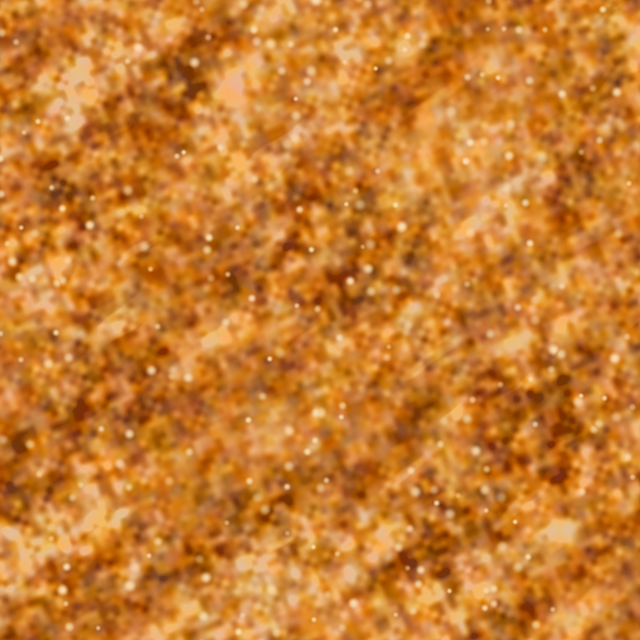
Give the GLSL for this texture, as a WebGL 2 fragment shader.

```glsl
#version 300 es
precision highp float;
// Rough golden-brown granular surface: several octaves of rotated value noise
// give grains and slanted streaks, a tone ramp colours them, and a second
// noise shifts the tint. Pale ridges and tiny bright specks lie on top.

uniform vec2 u_resolution;
out vec4 fragColor;

// Tone ramp, dark to light
const vec3 DEEP   = vec3(0.47, 0.20, 0.02);
const vec3 BROWN  = vec3(0.60, 0.30, 0.05);
const vec3 RUST   = vec3(0.71, 0.40, 0.10);
const vec3 OCHRE  = vec3(0.79, 0.47, 0.15);
const vec3 AMBER  = vec3(0.87, 0.58, 0.25);
const vec3 CREAM  = vec3(0.94, 0.72, 0.47);
const vec3 SPARK  = vec3(0.98, 0.87, 0.70);

// Cells per canvas
const float FINE_FREQ   = 92.0;
const float GRAIN_FREQ  = 50.0;
const vec2  CLUMP_FREQ  = vec2(19.0, 29.0);
const vec2  STREAK_FREQ = vec2(5.0, 13.0);
const vec2  RIDGE_FREQ  = vec2(9.0, 34.0);
const float TINT_FREQ   = 58.0;
const float SPECK_FREQ  = 42.0;

// Strength of each layer
const float FINE_GAIN   = 0.52;
const float GRAIN_GAIN  = 0.62;
const float CLUMP_GAIN  = 0.42;
const float STREAK_GAIN = 0.48;
const float RIDGE_GAIN  = 1.1;
const float SPECK_SHARE = 0.13;
const float SPECK_SIZE  = 0.2;

const float SLANT = 0.65;      // streak direction in radians
const float NOISE_SD = 0.43;   // spread of one noise layer

// Integer hash: four values from 0 to 1 per cell and layer
vec4 hash4(vec2 cell, uint layer) {
    uvec4 v = uvec4(uvec2(ivec2(cell)), layer, layer * 31u + 7u);
    v = v * 1664525u + 1013904223u;
    v += v.yzxy * v.wxyz;
    v ^= v >> 16u;
    v += v.yzxy * v.wxyz;
    v ^= v >> 16u;
    return vec4(v >> 8u) / 16777216.0;
}

mat2 rotation(float a) {
    float c = cos(a), s = sin(a);
    return mat2(c, -s, s, c);
}

// Value noise scaled to unit spread around zero
float noise(vec2 p, uint layer) {
    vec2 i = floor(p), f = p - i;
    f = f * f * (3.0 - 2.0 * f);
    float a = hash4(i, layer).x;
    float b = hash4(i + vec2(1, 0), layer).x;
    float c = hash4(i + vec2(0, 1), layer).x;
    float d = hash4(i + vec2(1, 1), layer).x;
    return (2.0 * mix(mix(a, b, f.x), mix(c, d, f.x), f.y) - 1.0) / NOISE_SD;
}

vec3 toneRamp(float t) {
    vec3 c = mix(DEEP, BROWN, smoothstep(-2.7, -1.7, t));
    c = mix(c, RUST,  clamp((t + 1.7) / 0.85, 0.0, 1.0));
    c = mix(c, OCHRE, clamp((t + 0.85) / 0.75, 0.0, 1.0));
    c = mix(c, AMBER, clamp((t + 0.1) / 0.95, 0.0, 1.0));
    return mix(c, CREAM, clamp((t - 0.85) / 1.25, 0.0, 1.0));
}

// Soft round specks, at most one per cell
float specks(vec2 p) {
    vec2 home = floor(p);
    float cover = 0.0;
    for (int y = -1; y <= 1; y++)
    for (int x = -1; x <= 1; x++) {
        vec2 cell = home + vec2(x, y);
        vec4 h = hash4(cell, 40u);
        float size = SPECK_SIZE * (0.7 + 0.9 * fract(h.w * 17.0));
        float spot = 1.0 - smoothstep(0.2 * size, 1.6 * size, length(p - cell - h.xy));
        cover = max(cover, spot * step(h.z, SPECK_SHARE) * (0.45 + 0.5 * h.w));
    }
    return cover;
}

void main() {
    vec2 p = gl_FragCoord.xy / min(u_resolution.x, u_resolution.y);
    vec2 along = rotation(SLANT) * p;

    // Ragged edges for the larger shapes
    vec2 warp = vec2(noise(p * 30.0, 1u), noise(p * 30.0, 2u)) * 0.006;

    // Layered tone
    float tone = FINE_GAIN * noise(rotation(0.4) * p * FINE_FREQ, 3u);
    tone += GRAIN_GAIN * noise(rotation(1.1) * p * GRAIN_FREQ, 4u);
    tone += CLUMP_GAIN * noise((along + warp) * CLUMP_FREQ, 5u);
    tone += STREAK_GAIN * noise((along + warp) * STREAK_FREQ, 6u);
    tone *= 1.0 + 0.12 * noise(p * 7.0, 7u);

    // Pale slanted ridges
    float ridge = noise((along + 0.5 * warp) * RIDGE_FREQ, 8u);
    tone += RIDGE_GAIN * smoothstep(1.2, 2.1, ridge);

    // Tint drifts between saturated orange and dusty pink-grey
    float dust = noise(rotation(0.8) * p * TINT_FREQ, 9u);
    float warmth = noise(rotation(0.2) * p * TINT_FREQ * 0.7, 10u);
    vec3 color = toneRamp(tone);
    color += dust * vec3(-0.012, 0.002, 0.05) + warmth * vec3(0.012, -0.012, -0.012);

    color = mix(color, SPARK, specks(p * SPECK_FREQ));
    fragColor = vec4(clamp(color, 0.0, 1.0), 1.0);
}
```
